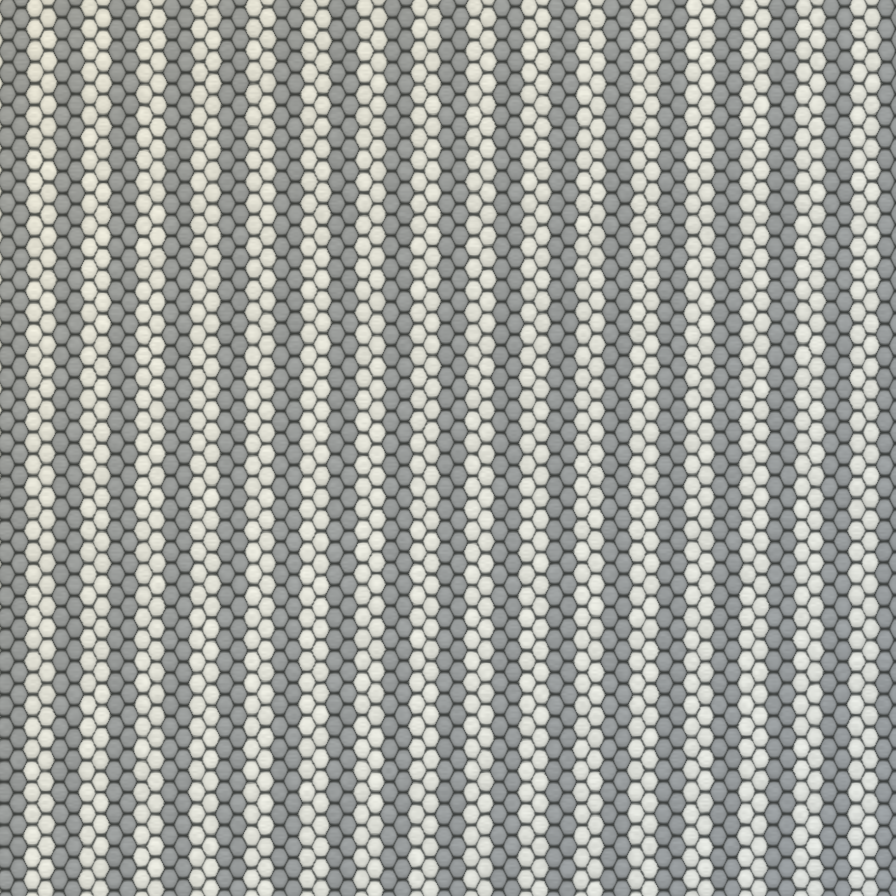
A Shadertoy shader for this texture:

```glsl
// Woven mesh of staggered rounded hexagons, in upright stripes two pale and two grey columns wide.

const float COLUMNS = 65.27;                 // cell columns across the canvas
const float ROWS = 41.1;                     // cells down each column
const vec2 FIRST_CELL = vec2(0.0375, 0.992); // centre of the first pale cell
const float LEAN = 0.003;                    // sideways drift of the stripes
const vec2 CELL_HALF = vec2(0.57, 0.69);     // half size, in column widths
const float EDGE_SOFTNESS = 0.10;            // half width of the edge blur
const float FRAY = 0.07;                     // raggedness of the pale edges
const float THREAD_CONTRAST = 0.07;
const float CELL_VARIATION = 0.045;
const vec3 PALE = vec3(0.885, 0.885, 0.845);
const vec3 GREY = vec3(0.605, 0.617, 0.612);
const vec3 GROOVE = vec3(0.25, 0.26, 0.25);

float hash(vec2 p) {
    vec3 q = fract(vec3(p.xyx) * 0.1031);
    q += dot(q, q.yzx + 33.33);
    return fract((q.x + q.y) * q.z);
}

float noise(vec2 p) {
    vec2 i = floor(p);
    vec2 f = fract(p);
    f = f * f * (3.0 - 2.0 * f);
    float low = mix(hash(i), hash(i + vec2(1, 0)), f.x);
    float high = mix(hash(i + vec2(0, 1)), hash(i + vec2(1, 1)), f.x);
    return mix(low, high, f.y);
}

// Approximate signed distance to a hexagon with generously rounded corners.
float cellDistance(vec2 p) {
    vec2 n = abs(p) / CELL_HALF;
    float hexagon = max(n.y, 0.87 * n.x + 0.5 * n.y);
    return (mix(length(n), hexagon, 0.5) - 1.0) * CELL_HALF.x;
}

void mainImage(out vec4 fragColor, in vec2 fragCoord) {
    vec2 uv = fragCoord / iResolution.y;
    float rowHeight = COLUMNS / ROWS;
    vec2 p = (uv - FIRST_CELL) * COLUMNS;
    p.x -= LEAN * (uv.y - 0.5) * COLUMNS;

    // Slight unevenness of the weave.
    p += 0.14 * (vec2(noise(uv * 14.0), noise(uv * 14.0 + 40.0)) - 0.5);

    // Nearest cell among this column and its neighbours.
    float nearest = 10.0;
    vec2 cell = vec2(0.0);
    vec2 local = vec2(0.0);
    for (int i = -1; i <= 1; i++) {
        float column = floor(p.x + 0.5) + float(i);
        float stagger = 0.5 * mod(column, 2.0);
        float row = floor(p.y / rowHeight - stagger + 0.5);
        vec2 offset = p - vec2(column, (row + stagger) * rowHeight);
        float d = cellDistance(offset);
        if (d < nearest) {
            nearest = d;
            cell = vec2(column, row);
            local = offset;
        }
    }
    float pale = 1.0 - step(2.0, mod(cell.x, 4.0));

    // Fine horizontal threads fray the edge and streak the surface.
    float thread = noise(p * vec2(2.2, 7.0) + 150.0) - 0.5;
    nearest += FRAY * thread * mix(0.4, 1.0, pale);
    float blur = max(EDGE_SOFTNESS, 0.7 * COLUMNS / iResolution.y);
    float cover = 1.0 - smoothstep(-blur, blur, nearest);

    // Raised cell surface, a little darker toward its lower rim.
    vec3 surface = mix(GREY, PALE, pale);
    float shade = 1.0 + THREAD_CONTRAST * thread;
    shade += CELL_VARIATION * (hash(cell + 200.0) - 0.5);
    shade += 0.04 * local.y / CELL_HALF.y;
    shade -= 0.08 * smoothstep(-0.3, 0.0, nearest);

    // Grooves stay lighter where pale fibres surround them.
    vec3 groove = GROOVE * mix(0.96, 1.2, pale);
    vec3 color = mix(groove, surface * shade, cover);

    // Broad light falloff, warm at the left and cool at the lower right.
    float cool = uv.x - uv.y;
    color *= 1.0 + vec3(-0.02, -0.005, 0.025) * cool;
    color *= 0.985 + 0.03 * noise(uv * 3.0 + 7.0);
    fragColor = vec4(clamp(color, 0.0, 1.0), 1.0);
}
```
